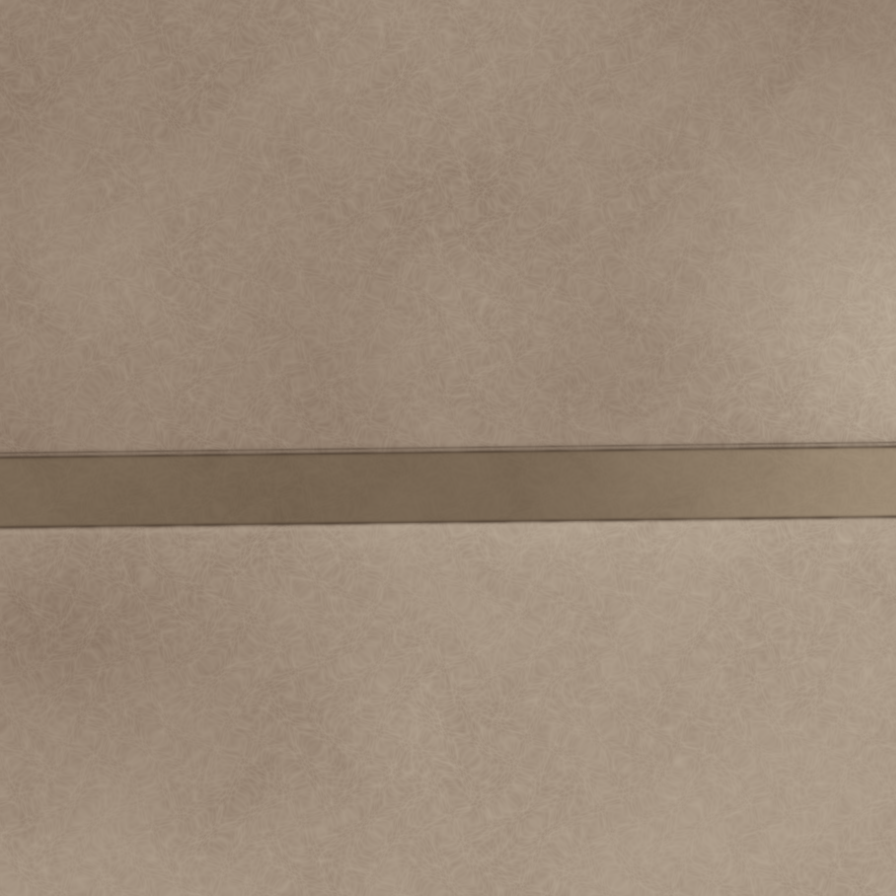
Reproduce this texture procedurally as a Shadertoy shader.

```glsl
// A mottled plaster wall in warm taupe, crossed by a slightly tilted darker strip.
// Soft light pools set the broad tone, layered sines cloud it, and cellular noise
// gives the grain; the strip and its grooves are distances to two sloping lines.

const vec3 WALL_DARK = vec3(0.535, 0.457, 0.393);
const vec3 WALL_LIGHT = vec3(0.720, 0.660, 0.587);
const vec3 STRIP_DARK = vec3(0.450, 0.382, 0.308);
const vec3 STRIP_LIGHT = vec3(0.650, 0.580, 0.490);
const vec3 GROOVE = vec3(0.270, 0.215, 0.170);
const float STRIP_TOP = 0.4895;    // height at the left side
const float STRIP_BOTTOM = 0.4112;
const float STRIP_SLOPE = 0.0120;
const float LIP_HEIGHT = 0.0048;   // gap between the two upper grooves
const float GRAIN_SCALE = 185.0;
const float WALL_GRAIN = 0.20;
const float STRIP_GRAIN = 0.08;
const float CLOUD_AMOUNT = 0.065;

vec2 hash2(vec2 p) {
    vec3 q = fract(p.xyx * vec3(0.1031, 0.1030, 0.0973));
    q += dot(q, q.yzx + 33.33);
    return fract((q.xx + q.yz) * q.zy);
}

// Distance to the nearest scattered cell point.
float cellular(vec2 p) {
    vec2 cell = floor(p), local = fract(p);
    float nearest = 2.0;
    for (int y = -1; y <= 1; y++)
    for (int x = -1; x <= 1; x++) {
        vec2 offset = vec2(x, y);
        vec2 d = offset + hash2(cell + offset) - local;
        nearest = min(nearest, dot(d, d));
    }
    return sqrt(nearest);
}

// Warped sines, turned and tightened at each layer.
float clouds(vec2 p) {
    float sum = 0.0, weight = 0.5;
    for (int i = 0; i < 5; i++) {
        p += 0.6 * sin(p.yx * 1.3 + float(i) * 1.7);
        sum += weight * sin(p.x) * sin(p.y + 0.8);
        p = mat2(1.36, 1.08, -1.08, 1.36) * p + 2.3;
        weight *= 0.66;
    }
    return sum;
}

float pool(vec2 p, vec2 center, vec2 radius) {
    vec2 d = (p - center) / radius;
    return exp(-dot(d, d));
}

float upperTone(vec2 p) {
    float t = 0.31 + 0.13 * p.x;
    t += 0.52 * pool(p, vec2(1.02, 0.61), vec2(0.20, 0.19));
    t += 0.13 * pool(p, vec2(0.50, 0.97), vec2(0.16, 0.14));
    t += 0.13 * pool(p, vec2(0.53, 0.64), vec2(0.09, 0.10));
    t += 0.10 * pool(p, vec2(0.13, 0.68), vec2(0.13, 0.10));
    t -= 0.18 * pool(p, vec2(0.97, 0.99), vec2(0.18, 0.10));
    t -= 0.08 * pool(p, vec2(0.36, 0.57), vec2(0.09, 0.13));
    t -= 0.09 * pool(p, vec2(0.68, 0.58), vec2(0.10, 0.08));
    t -= 0.09 * pool(p, vec2(0.00, 0.52), vec2(0.16, 0.12));
    return t - 0.05 * pool(p, vec2(0.00, 0.87), vec2(0.12, 0.15));
}

float lowerTone(vec2 p) {
    float t = mix(0.42, 0.74, smoothstep(0.0, 0.85, p.x));
    t += 0.18 * pool(p, vec2(0.05, 0.00), vec2(0.35, 0.10));
    t += 0.12 * pool(p, vec2(0.65, 0.41), vec2(0.45, 0.035));
    t += 0.09 * pool(p, vec2(0.46, 0.19), vec2(0.06, 0.09));
    t -= 0.20 * pool(p, vec2(0.06, 0.29), vec2(0.14, 0.09));
    t -= 0.09 * pool(p, vec2(0.28, 0.21), vec2(0.12, 0.14));
    return t - 0.07 * pool(p, vec2(0.72, 0.20), vec2(0.14, 0.12));
}

// Soft line that fades on both sides of distance zero.
float groove(float d, float width) {
    return exp(-d * d / (width * width));
}

void mainImage(out vec4 fragColor, in vec2 fragCoord) {
    vec2 p = fragCoord / iResolution.xy;
    float aa = max(0.75 / iResolution.y, 0.0013);
    float topEdge = p.y - STRIP_TOP - STRIP_SLOPE * p.x;
    float bottomEdge = p.y - STRIP_BOTTOM - STRIP_SLOPE * p.x;

    // Surface texture: fine grain, coarser flecks, and patches where they show more
    float cloud = clouds(p * 9.0) + 0.6 * clouds(p * 31.0 + 4.0);
    vec2 bent = p + 0.004 * sin(p.yx * 83.0 + 5.0 * sin(p * 37.0));
    float grain = cellular(bent * GRAIN_SCALE) - 0.5;
    grain += 0.8 * (cellular(bent * GRAIN_SCALE * vec2(0.42, 0.54) + 7.0) - 0.5);
    grain += 0.35 * (cellular(bent * GRAIN_SCALE * 0.23 + 31.0) - 0.5);
    grain *= 1.0 - 0.35 * clamp(cloud, -1.0, 1.0);

    // Wall above and below
    float tone = mix(lowerTone(p), upperTone(p), step(0.0, bottomEdge));
    tone += CLOUD_AMOUNT * cloud + WALL_GRAIN * grain;
    vec3 color = mix(WALL_DARK, WALL_LIGHT, tone);

    // Strip, lit toward the right
    float glow = 0.15 + 0.75 * smoothstep(0.55, 1.05, p.x);
    glow -= 0.06 * pool(p, vec2(0.45, 0.45), vec2(0.20, 0.10));
    glow += 0.07 * cloud + STRIP_GRAIN * grain;
    vec3 strip = mix(STRIP_DARK, STRIP_LIGHT, glow);
    float inside = smoothstep(-aa, aa, bottomEdge) * (1.0 - smoothstep(-aa, aa, topEdge));
    color = mix(color, strip, inside);

    // Grooves of uneven depth, shaded lip and the lit rim below
    float depth = 0.85 + 0.15 * sin(p.x * 23.0 + 2.0 * sin(p.x * 61.0));
    color = mix(color, GROOVE, 0.18 * groove(topEdge - 0.5 * LIP_HEIGHT, LIP_HEIGHT));
    color = mix(color, GROOVE, 0.55 * depth * groove(topEdge, 0.0018));
    color = mix(color, GROOVE, 0.32 * depth * groove(topEdge - LIP_HEIGHT, 0.0014));
    color = mix(color, GROOVE, 0.62 * depth * groove(bottomEdge, 0.0021));
    color = mix(color, WALL_LIGHT, 0.22 * groove(bottomEdge + 0.0060, 0.0026));

    fragColor = vec4(color, 1.0);
}
```
